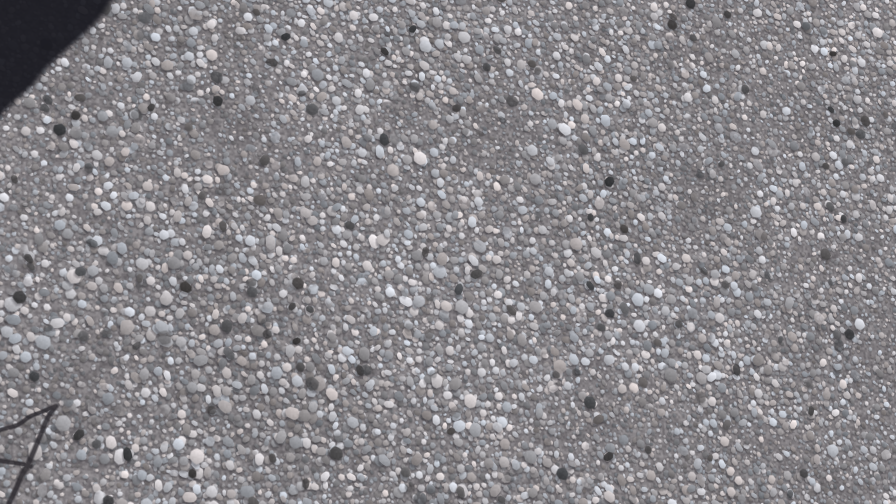
Give the GLSL for this texture, as a Shadertoy shader.

```glsl
// Sunlit grey gravel with scattered dark stones, a corner shadow and a bent twig.

const vec3 GRIT_DARK = vec3(0.37, 0.355, 0.37);
const vec3 GRIT_LIGHT = vec3(0.63, 0.615, 0.625);
const vec3 WARM_STONE = vec3(1.035, 0.99, 0.985);
const vec3 COOL_STONE = vec3(0.965, 0.995, 1.045);
const vec3 CAST_SHADE = vec3(0.22, 0.21, 0.23);
const vec3 CORNER_SHADE = vec3(0.13, 0.13, 0.155);
const vec2 SUN_DIR = vec2(0.45, 0.89);
const float SOFTNESS = 0.0042;

vec3 hash3(vec2 p, float seed) {
    vec3 h = fract(vec3(p.xyx + seed * 17.3) * vec3(0.1031, 0.1030, 0.0973));
    h += dot(h, h.yxz + 33.33);
    return fract((h.xxy + h.yzz) * h.zyx);
}

float valueNoise(vec2 p, float seed) {
    vec2 cell = floor(p);
    vec2 f = fract(p);
    f = f * f * (3.0 - 2.0 * f);
    float low = mix(hash3(cell, seed).x, hash3(cell + vec2(1, 0), seed).x, f.x);
    float high = mix(hash3(cell + vec2(0, 1), seed).x, hash3(cell + vec2(1, 1), seed).x, f.x);
    return mix(low, high, f.y);
}

float fractalNoise(vec2 p, float seed) {
    float sum = 0.0;
    float weight = 0.5;
    for (int i = 0; i < 4; i++) {
        sum += weight * valueNoise(p, seed + float(i));
        p = p * 2.03 + 5.7;
        weight *= 0.5;
    }
    return sum / 0.9375;
}

// Signed distance to a blunt, slightly angular pebble
float pebble(vec2 p, float radius, vec3 rnd) {
    float angle = rnd.x * 6.2832;
    vec2 axis = vec2(cos(angle), sin(angle));
    vec2 q = vec2(dot(p, axis), dot(p, vec2(-axis.y, axis.x)));
    q.y /= mix(0.62, 1.0, rnd.y);
    float facets = max(abs(q.x) * 0.9 + abs(q.y) * 0.4, abs(q.y) + q.x * (rnd.z - 0.5) * 0.6);
    return mix(length(q), facets, 0.55) - radius;
}

// Lays one size of pebble over the ground; tone holds mean and spread
vec3 pebbleLayer(vec3 ground, vec2 p, float size, float density, vec2 tone, float seed) {
    vec2 grid = p / size;
    vec2 home = floor(grid);
    float blur = SOFTNESS / size;
    vec3 color = ground;
    for (int y = -1; y <= 1; y++) {
        for (int x = -1; x <= 1; x++) {
            vec2 cell = home + vec2(x, y);
            vec3 place = hash3(cell, seed);
            vec3 form = hash3(cell, seed + 3.0);
            vec3 look = hash3(cell, seed + 7.0);
            float present = smoothstep(-0.04, 0.04, density - place.z);
            vec2 offset = grid - cell - mix(vec2(0.15), vec2(0.85), place.xy);
            float radius = mix(0.27, 0.47, look.z);

            // Cast shade falls away from the sun
            float shade = pebble(offset + SUN_DIR * radius * 0.45, radius, form);
            shade = 1.0 - smoothstep(-blur, blur, shade);
            color = mix(color, CAST_SHADE, shade * present * 0.42);

            // Lit pebble body
            float body = 1.0 - smoothstep(-blur * 0.6, blur * 0.6, pebble(offset, radius, form));
            float light = tone.x + tone.y * (look.x - 0.5);
            light *= 1.0 + 0.15 * clamp(dot(offset, SUN_DIR) / radius, -1.0, 1.0);
            vec3 stone = light * mix(WARM_STONE, COOL_STONE, look.y);
            color = mix(color, stone, body * present);
        }
    }
    return color;
}

float segmentDistance(vec2 p, vec2 a, vec2 b) {
    vec2 along = b - a;
    return length(p - a - along * clamp(dot(p - a, along) / dot(along, along), 0.0, 1.0));
}

float twigMask(vec2 p) {
    p += 0.008 * (vec2(valueNoise(p * 30.0, 61.0), valueNoise(p * 30.0, 62.0)) - 0.5);
    float d = segmentDistance(p, vec2(-0.02, 0.135), vec2(0.11, 0.195));
    d = min(d, segmentDistance(p, vec2(0.11, 0.195), vec2(0.02, 0.0)));
    d = min(d, segmentDistance(p, vec2(-0.02, 0.09), vec2(0.06, 0.075)));
    return 1.0 - smoothstep(0.002, 0.008, d);
}

void mainImage(out vec4 fragColor, in vec2 fragCoord) {
    vec2 p = fragCoord / iResolution.y;

    // Gravel shrinks gently towards the far upper right
    vec2 q = p * (1.0 + 0.13 * p.x + 0.12 * p.y);
    float patches = fractalNoise(q * vec2(5.0, 6.5), 11.0);
    float cover = smoothstep(0.25, 0.62, patches);
    float nearness = 1.0 - smoothstep(0.2, 1.6, p.x * 0.7 + p.y * 0.6);

    // Sandy grit, then pebbles from fine to coarse
    float grit = 0.6 * valueNoise(q * 170.0, 21.0) + 0.4 * fractalNoise(q * 45.0, 25.0);
    vec3 color = mix(GRIT_DARK, GRIT_LIGHT, grit);
    color = pebbleLayer(color, q, 0.012, 0.72, vec2(0.60, 0.36), 31.0);
    color = pebbleLayer(color, q + 0.37, 0.019, mix(0.35, 0.85, cover), vec2(0.64, 0.38), 35.0);
    color = pebbleLayer(color, q + 0.71, 0.027, mix(0.10, 0.55, cover), vec2(0.67, 0.36), 39.0);
    color = pebbleLayer(color, q + 0.93, 0.036, 0.05 + 0.24 * nearness * cover, vec2(0.69, 0.32), 43.0);
    color = pebbleLayer(color, q + 1.17, 0.033, 0.045, vec2(0.31, 0.18), 47.0);

    // Broad unevenness and sensor grain
    color *= 0.94 + 0.14 * fractalNoise(q * 4.0, 51.0);
    color += 0.035 * (valueNoise(p * 280.0, 55.0) - 0.5);

    // Twig and the shadow across the upper left corner
    color = mix(color, vec3(0.17, 0.16, 0.18), 0.82 * twigMask(p));
    float corner = p.x + (1.0 - p.y) - 0.232 + 0.015 * (valueNoise(p * 18.0, 57.0) - 0.5);
    float shadow = 1.0 - smoothstep(-0.016, 0.012, corner);
    color = mix(color, CORNER_SHADE + 0.06 * (color - 0.55), shadow);

    fragColor = vec4(clamp(color, 0.0, 1.0), 1.0);
}
```
